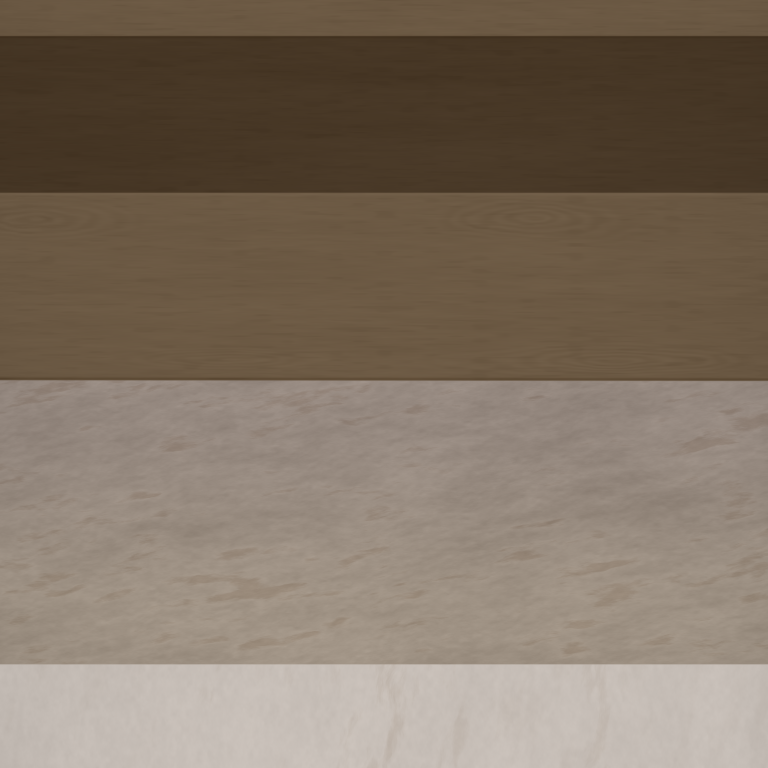
Give the GLSL for this texture, as a WebGL 1 fragment shader.

```glsl
precision highp float;
// Horizontal bands of brown wood above grey-beige stone and a pale stone strip.
uniform vec2 u_resolution;

float hash(vec2 p) {
  return fract(sin(dot(p, vec2(127.1, 311.7))) * 43758.5453);
}

float valueNoise(vec2 p) {
  vec2 cell = floor(p);
  vec2 f = fract(p);
  f = f * f * (3.0 - 2.0 * f);
  float low = mix(hash(cell), hash(cell + vec2(1.0, 0.0)), f.x);
  float high = mix(hash(cell + vec2(0.0, 1.0)), hash(cell + 1.0), f.x);
  return mix(low, high, f.y);
}

// Layered noise, centred on zero
float fbm(vec2 p) {
  float sum = 0.0;
  float amplitude = 0.5;
  for (int i = 0; i < 5; i++) {
    sum += amplitude * (valueNoise(p) - 0.5);
    p = mat2(1.6, 0.3, -0.3, 1.6) * p * 1.2 + 17.3;
    amplitude *= 0.55;
  }
  return sum;
}

vec2 rotate(vec2 p, float angle) {
  float c = cos(angle);
  float s = sin(angle);
  return vec2(c * p.x + s * p.y, c * p.y - s * p.x);
}

// 0 below the edge, 1 above it
float above(float y, float edge, float soft) {
  return smoothstep(edge - soft, edge + soft, y);
}

// Oval growth rings that fade away from their centre
float rings(vec2 p, vec2 centre, vec2 radius) {
  vec2 q = (p - centre) / radius;
  float d = length(q) + 0.35 * fbm(p * vec2(9.0, 32.0));
  return sin(d * 36.0) * (1.0 - smoothstep(0.3, 1.1, d));
}

vec3 wood(vec2 p, vec3 base, float contrast) {
  float broad = fbm(p * vec2(2.5, 30.0));
  float fibre = fbm(p * vec2(24.0, 260.0) + 9.0);
  float pores = smoothstep(0.64, 0.9, valueNoise(p * vec2(32.0, 290.0) + 41.0));
  float tone = 0.028 * broad + 0.025 * fibre - 0.012 * pores;
  return base + contrast * tone * vec3(1.0, 0.95, 0.86);
}

vec3 stone(vec2 p) {
  vec2 q = rotate(p, 0.16);
  q.y += 0.012 * fbm(q * 12.0);
  float cloud = fbm(q * vec2(5.0, 19.0));
  float streak = fbm(q * vec2(17.0, 75.0) + 23.0);
  float grit = fbm(q * vec2(95.0, 210.0) + 5.0);
  float vein = smoothstep(0.10, 0.32, streak + 0.4 * cloud);
  vec3 base = mix(vec3(0.625, 0.575, 0.52), vec3(0.595, 0.545, 0.51),
                  smoothstep(0.18, 0.49, p.y));
  base += 0.085 * cloud + 0.07 * streak + 0.05 * grit;
  return base - vein * vec3(0.055, 0.065, 0.073);
}

vec3 paleStone(vec2 p) {
  vec2 q = rotate(p, -0.18);
  q.x += 0.018 * fbm(q * 16.0);
  float cloud = fbm(q * vec2(12.0, 4.0) + 3.0);
  float streak = fbm(q * vec2(55.0, 15.0) + 31.0);
  float grit = fbm(p * vec2(150.0, 100.0));
  float patches = exp(-pow((p.x - 0.51) / 0.11, 2.0))
                + 0.6 * exp(-pow((p.x - 0.27) / 0.03, 2.0))
                + 0.6 * exp(-pow((p.x - 0.78) / 0.03, 2.0));
  float vein = smoothstep(0.0, 0.3, streak) * (0.2 + patches);
  vec3 base = vec3(0.785, 0.752, 0.724) + 0.04 * cloud + 0.035 * grit;
  return base + 0.05 * streak * patches - vein * vec3(0.045, 0.052, 0.06);
}

void main() {
  vec2 p = gl_FragCoord.xy / u_resolution;
  float soft = max(0.0012, 0.75 / u_resolution.y);

  // Band edges, from bottom to top
  float stripTop = 0.135;
  float stoneTop = 0.505 - 0.001 * p.x;
  float boardTop = 0.749;
  float shadeTop = 0.953;

  // Middle board with oval figure along its upper and lower sides
  float figure = rings(p, vec2(0.70, 0.715), vec2(0.20, 0.038))
               + rings(p, vec2(0.05, 0.715), vec2(0.17, 0.036))
               + rings(p, vec2(0.80, 0.530), vec2(0.28, 0.026))
               + 0.7 * rings(p, vec2(0.30, 0.532), vec2(0.22, 0.020));
  vec3 board = wood(p, vec3(0.425, 0.352, 0.267), 1.0) + 0.008 * figure;
  vec3 shade = wood(p + 3.0, vec3(0.281, 0.218, 0.149), 0.75);
  shade += 0.012 * smoothstep(0.1, 0.6, p.x) * smoothstep(0.95, 0.76, p.y) - 0.004;
  vec3 topBoard = wood(p + 7.0, vec3(0.425, 0.352, 0.267), 1.0);

  vec3 color = mix(paleStone(p), stone(p), above(p.y, stripTop, soft));
  color = mix(color, board, above(p.y, stoneTop, soft));
  color = mix(color, shade, above(p.y, boardTop, soft));
  color = mix(color, topBoard, above(p.y, shadeTop, soft));

  // Thin dark joints and a faint light lip on the board
  color -= 0.06 * exp(-pow((p.y - stoneTop - 0.002) / 0.002, 2.0));
  color -= 0.025 * exp(-pow((p.y - shadeTop + 0.001) / 0.002, 2.0));
  color += 0.02 * exp(-pow((p.y - boardTop + 0.002) / 0.002, 2.0));

  // Gentle falloff toward the left and right
  color *= 1.0 - 0.035 * pow(abs(p.x - 0.5) * 2.0, 3.0);
  gl_FragColor = vec4(color, 1.0);
}
```
